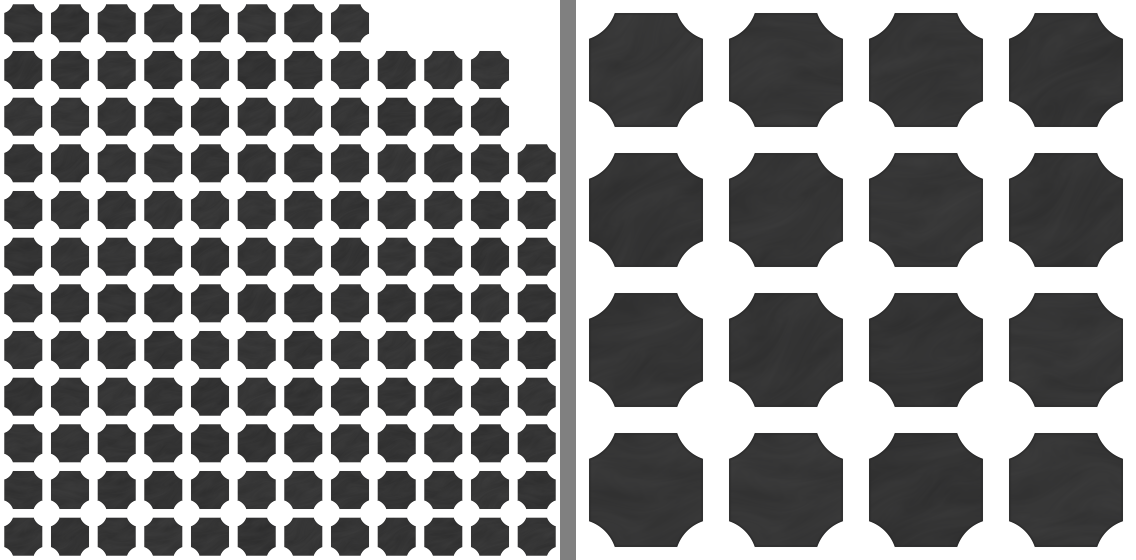
Left: the whole. Right: its middle third, enlarged.
A Shadertoy shader for this pattern:

```glsl
// Grid of dark slate tiles with scooped corners on white, its upper right corner stepped away.
#define GRID 12.0            // cells across and down
#define HALF_SIDE 0.407      // half the tile width, in cells
#define NOTCH_RADIUS 0.292   // corner scoop, centred on the cell corner
#define RIM_WIDTH 0.022      // darkened border of each tile
#define STREAK_AMOUNT 0.019  // strength of the brushed streaks
#define TILE_VARIATION 0.016 // brightness spread between tiles
#define SLATE vec3(0.205, 0.205, 0.206)
#define RIM vec3(0.155)
#define GROUND vec3(1.0)

float hash(vec2 p) {
    p = fract(p * vec2(0.1031, 0.1137));
    p += dot(p, p.yx + 33.33);
    return fract((p.x + p.y) * p.x * 91.7);
}

mat2 rotation(float angle) {
    float c = cos(angle), s = sin(angle);
    return mat2(c, -s, s, c);
}

// Square minus a circle at each corner of the cell
float tileDistance(vec2 p) {
    vec2 a = abs(p);
    float square = max(a.x, a.y) - HALF_SIDE;
    float notch = NOTCH_RADIUS - length(0.5 - a);
    return max(square, notch);
}

// Warped, layered sines stretched along the brushing direction
float streaks(vec2 p, float seed) {
    vec2 q = rotation(0.45 + 0.7 * (seed - 0.5)) * p * vec2(5.0, 13.0) + seed * 47.0;
    float sum = 0.0, weight = 0.5;
    for (int i = 0; i < 5; i++) {
        q += 0.7 * sin(q.yx * vec2(0.8, 1.1) + float(i) * 1.9 + seed * 9.0);
        sum += weight * sin(q.x) * sin(q.y + 0.6 * q.x);
        q = rotation(0.35) * q * 1.6;
        weight *= 0.68;
    }
    return sum;
}

// Number of tiles laid in a row, counted from the bottom
float rowLength(float row) {
    return row > 10.5 ? 8.0 : row > 8.5 ? 11.0 : GRID;
}

void mainImage(out vec4 fragColor, in vec2 fragCoord) {
    vec2 grid = fragCoord / iResolution.xy * GRID;
    vec2 cell = floor(grid);
    vec2 p = fract(grid) - 0.5;
    float pixel = GRID / min(iResolution.x, iResolution.y);

    // Slate surface
    float seed = hash(cell + 3.7);
    float shade = STREAK_AMOUNT * streaks(p, seed)
                + TILE_VARIATION * (hash(cell + 19.3) - 0.5);
    float d = tileDistance(p);
    vec3 slate = mix(SLATE + shade, RIM, 0.75 * smoothstep(-RIM_WIDTH, 0.0, d));

    // Tile coverage over the ground
    float laid = step(cell.x + 0.5, rowLength(cell.y));
    float cover = laid * (1.0 - smoothstep(-0.6 * pixel, 0.6 * pixel, d));
    fragColor = vec4(mix(GROUND, slate, cover), 1.0);
}
```
